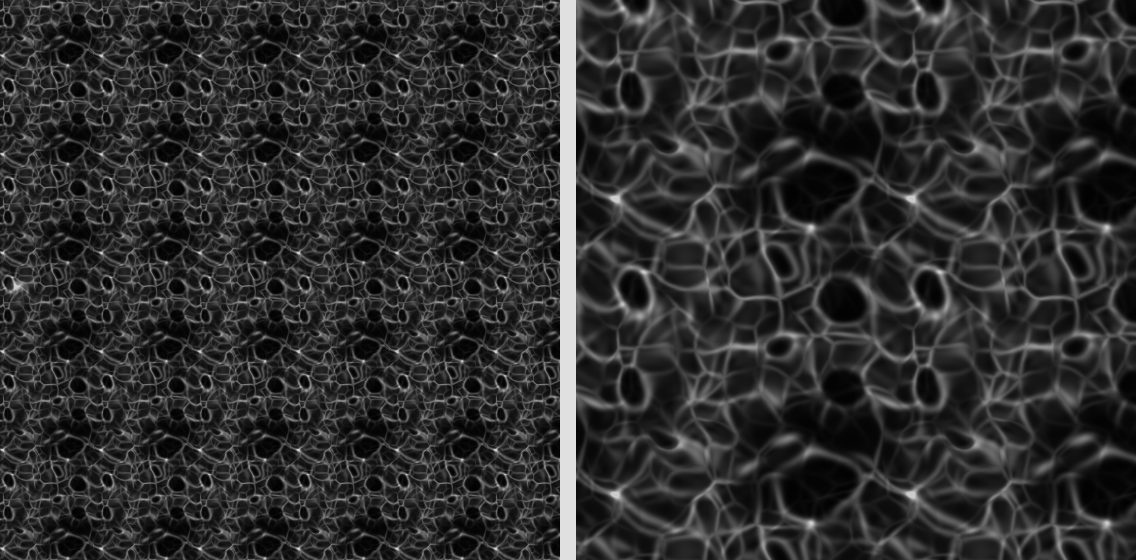
Left: the whole. Right: its middle third, enlarged.
Write a three.js fragment shader that draws this texture.

```glsl
// Dark tiled web of pale filaments around black pores, with hazy seams.
varying vec2 vUv;

float hash(vec2 p) {
  return fract(sin(dot(p, vec2(127.1, 311.7))) * 43758.5453);
}

// Value noise that wraps every n lattice steps.
float tileNoise(vec2 t, float n, float seed) {
  vec2 p = t * n;
  vec2 i = floor(p);
  vec2 f = fract(p);
  f = f * f * (3.0 - 2.0 * f);
  vec2 a = mod(i, n) + seed;
  vec2 b = mod(i + 1.0, n) + seed;
  return mix(mix(hash(a), hash(vec2(b.x, a.y)), f.x),
             mix(hash(vec2(a.x, b.y)), hash(b), f.x), f.y);
}

// Soft borders of wrapping Voronoi cells.
float web(vec2 t, float n, float width, float seed) {
  vec2 p = t * n;
  vec2 i = floor(p);
  float near = 9.0;
  float next = 9.0;
  for (int y = -1; y <= 1; y++) {
    for (int x = -1; x <= 1; x++) {
      vec2 cell = i + vec2(float(x), float(y));
      vec2 id = mod(cell, n) + seed;
      vec2 site = cell + 0.1 + 0.8 * vec2(hash(id), hash(id + 57.3));
      float d = length(p - site);
      next = min(next, max(near, d));
      near = min(near, d);
    }
  }
  float e = (next - near) / (n * width);
  return exp(-e * e);
}

vec2 wrapped(vec2 d) {
  return fract(d + 0.5) - 0.5;
}

float spot(vec2 t, vec2 center, vec2 radius) {
  vec2 q = wrapped(t - center) / radius;
  return exp(-dot(q, q));
}

// Darkens an oval and lights its uneven rim.
float pore(float v, vec2 t, vec2 center, vec2 radius, float glow) {
  float d = length(wrapped(t - center) / radius);
  float rim = (d - 1.0) * min(radius.x, radius.y) / 0.014;
  float patchy = 0.25 + tileNoise(t, 13.0, 71.0);
  return v * mix(0.2, 1.0, smoothstep(0.7, 1.05, d)) + glow * patchy * exp(-rim * rim);
}

float strand(vec2 t, vec2 a, vec2 b, float width) {
  vec2 p = wrapped(t - a);
  vec2 ab = b - a;
  float d = length(p - ab * clamp(dot(p, ab) / dot(ab, ab), 0.0, 1.0)) / width;
  return exp(-d * d);
}

void main() {
  vec2 grid = vUv * 5.68 + vec2(-0.217, 0.374);
  vec2 t = fract(grid);
  vec2 warp = vec2(tileNoise(t, 9.0, 3.0), tileNoise(t, 9.0, 19.0)) - 0.5;
  vec2 w = t + 0.065 * warp;

  // Layered filaments and grain
  float grain = tileNoise(w, 30.0, 5.0);
  float haze = tileNoise(w, 11.0, 31.0);
  float seam = max(spot(vec2(t.x, 0.0), vec2(0.11, 0.0), vec2(0.14, 1.0)),
                   spot(vec2(0.0, t.y), vec2(0.0, 0.98), vec2(1.0, 0.13)));
  float v = 0.03 + 0.11 * haze * grain + seam * (0.02 + 0.06 * grain);
  v += 0.36 * web(w, 6.0, 0.022, 11.0) * tileNoise(t, 12.0, 43.0);
  v += 0.24 * web(w, 11.0, 0.018, 83.0) * haze * (0.6 + 0.7 * seam);

  // Black hollows
  v *= 1.0 - 0.85 * spot(w, vec2(0.47, 0.69), vec2(0.22, 0.065));
  v *= 1.0 - 0.65 * spot(w, vec2(0.34, 0.48), vec2(0.10, 0.08));
  v = pore(v, w, vec2(0.50, 0.50), vec2(0.125, 0.13), 0.32);
  v = pore(v, w, vec2(0.58, 0.14), vec2(0.095, 0.085), 0.24);
  v = pore(v, w, vec2(0.87, 0.17), vec2(0.06, 0.08), 0.38);
  v = pore(v, w, vec2(0.87, 0.85), vec2(0.06, 0.07), 0.26);
  v = pore(v, w, vec2(0.60, 0.83), vec2(0.09, 0.075), 0.16);

  // Small curled rings
  v = pore(v, w, vec2(0.37, 0.27), vec2(0.04, 0.035), 0.32);
  v = pore(v, w, vec2(0.37, 0.98), vec2(0.045, 0.04), 0.25);
  v = pore(v, w, vec2(0.97, 0.68), vec2(0.05, 0.03), 0.23);

  // Star, its trailing strands and bright knots
  v += 0.30 * strand(w, vec2(0.82, 0.50), vec2(1.01, 0.38), 0.016);
  v += 0.20 * strand(w, vec2(0.82, 0.50), vec2(0.94, 0.62), 0.011);
  v += 0.20 * strand(w, vec2(0.82, 0.50), vec2(0.63, 0.55), 0.011);
  v += 0.24 * strand(w, vec2(0.49, 0.37), vec2(0.43, 0.22), 0.013);
  v += 0.25 * spot(w, vec2(0.82, 0.50), vec2(0.025));
  v += 0.42 * spot(w, vec2(0.38, 0.67), vec2(0.035, 0.02));
  v += 0.38 * spot(w, vec2(0.27, 0.585), vec2(0.04, 0.022));
  v += 0.25 * spot(w, vec2(0.94, 0.09), vec2(0.025, 0.035));
  v += 0.25 * spot(w, vec2(0.85, 0.32), vec2(0.035, 0.02));

  // Slight change between tiles, one pale fleck and a faint scratch
  v *= 0.96 + 0.08 * hash(floor(grid));
  vec2 fleck = (vUv - vec2(0.033, 0.49)) / vec2(0.013, 0.008);
  v += 0.6 * exp(-dot(fleck, fleck)) * (0.6 + 0.6 * grain);
  vec2 scratch = (vUv - vec2(0.43, 0.752)) / vec2(0.05, 0.002);
  v += 0.12 * exp(-dot(scratch, scratch));

  gl_FragColor = vec4(vec3(min(v, 0.8)), 1.0);
}
```
